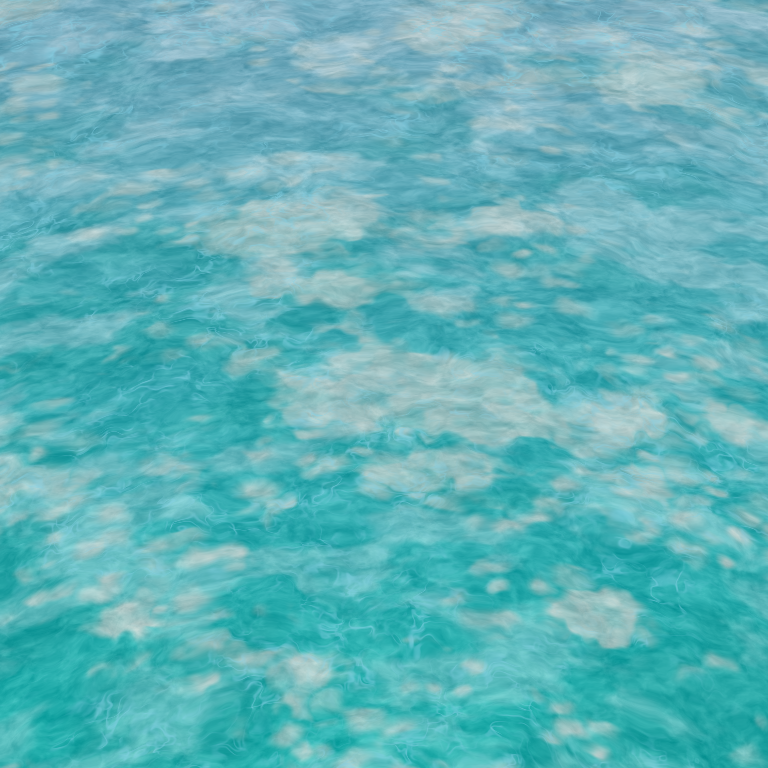
Reproduce this texture procedurally as a three.js fragment shader.

```glsl
// Clear shallow sea seen at a slant: a teal to grey-blue gradient, pale soft
// patches and clustered round spots of reflected light, and fine ripples.
// Rows are squeezed towards the top and bowed to give depth.
varying vec2 vUv;

const vec3 NEAR_WATER = vec3(0.13, 0.68, 0.67);
const vec3 MID_WATER = vec3(0.20, 0.66, 0.685);
const vec3 FAR_WATER = vec3(0.44, 0.66, 0.735);
const vec3 DEEP_TINT = vec3(0.12, 0.61, 0.61);
const vec3 PALE_LIGHT = vec3(0.73, 0.785, 0.775);
const vec3 NEAR_HAZE = vec3(0.40, 0.76, 0.76);
const vec3 FAR_HAZE = vec3(0.60, 0.74, 0.80);
const vec3 SKY_GLINT = vec3(0.52, 0.82, 0.90);
const float SQUEEZE = 0.55;      // growth of row density with height
const float BOW = 0.36;          // curvature of the wave rows
const vec2 PATCH_FREQ = vec2(5.0, 8.0);
const vec2 SPOT_FREQ = vec2(22.0, 25.0);
const vec2 RIPPLE_FREQ = vec2(20.0, 36.0);

float hash(vec2 p) {
  vec3 h = fract(vec3(p.xyx) * 0.1031);
  h += dot(h, h.yzx + 33.33);
  return fract((h.x + h.y) * h.z);
}

float noise(vec2 p) {
  vec2 i = floor(p), f = fract(p);
  f = f * f * f * (f * (f * 6.0 - 15.0) + 10.0);
  return mix(mix(hash(i), hash(i + vec2(1.0, 0.0)), f.x),
             mix(hash(i + vec2(0.0, 1.0)), hash(i + 1.0), f.x), f.y);
}

float fbm(vec2 p) {
  float sum = 0.0, amp = 0.533;
  for (int i = 0; i < 4; i++) {
    sum += amp * noise(p);
    p = mat2(0.8, 0.6, -0.6, 0.8) * p * 2.03 + 17.3;
    amp *= 0.5;
  }
  return sum;
}

// Soft rounded spots, one at random in each cell; crowd sets how many appear
float spots(vec2 p, float crowd) {
  vec2 cell = floor(p);
  float gap = 1.0;
  for (int y = -1; y <= 1; y++) {
    for (int x = -1; x <= 1; x++) {
      vec2 id = cell + vec2(float(x), float(y));
      vec2 centre = id + 0.1 + 0.8 * vec2(hash(id + 7.1), hash(id + 41.7));
      float radius = mix(0.35, 0.75, hash(id + 93.4));
      vec2 d = (p - centre) * vec2(mix(0.7, 1.0, hash(id + 17.9)), 1.05);
      float shown = smoothstep(0.0, 0.2, crowd - hash(id + 151.9));
      float spot = 1.0 - smoothstep(radius * 0.2, radius, length(d));
      gap *= 1.0 - spot * shown * mix(0.4, 0.95, hash(id + 211.3));
    }
  }
  return 1.0 - gap;
}

// Bright threads where noise crosses its middle value
float threads(vec2 p, float width) {
  float n = 0.65 * noise(p) + 0.35 * noise(p * 2.1 + 9.7);
  return 1.0 - smoothstep(0.0, width, abs(n - 0.5));
}

void main() {
  // Sea plane coordinates
  float bend = vUv.x - 0.5;
  vec2 sea = vec2(vUv.x, vUv.y * (1.0 + SQUEEZE * vUv.y) + BOW * bend * bend);
  vec2 warp = vec2(fbm(sea * 9.0 + 3.0), fbm(sea * 9.0 + 71.0)) - 0.5;
  vec2 fineWarp = vec2(noise(sea * 48.0), noise(sea * 48.0 + 59.0)) - 0.5;

  // Water body with broad darker areas
  vec3 color = mix(NEAR_WATER, MID_WATER, smoothstep(0.0, 0.5, vUv.y));
  color = mix(color, FAR_WATER, smoothstep(0.4, 1.0, vUv.y));
  float broad = fbm(sea * vec2(4.0, 6.5) + 23.0);
  color = mix(color, DEEP_TINT, 0.6 * smoothstep(0.46, 0.66, broad) * (1.0 - 0.7 * vUv.y));

  // Soft haze, then pale patches and clustered spots
  float haze = fbm(sea * vec2(9.0, 16.0) + warp * 0.5 + 131.0);
  vec3 hazeColor = mix(NEAR_HAZE, FAR_HAZE, vUv.y);
  color = mix(color, hazeColor, 0.75 * smoothstep(0.44, 0.68, haze));
  float patchField = fbm(sea * PATCH_FREQ + fineWarp * 0.15 + 47.0);
  float patches = smoothstep(0.57, 0.69, patchField);
  float crowd = 1.15 * smoothstep(0.35, 0.72, fbm(sea * vec2(4.5, 6.5) + 89.0));
  float dots = spots(sea * SPOT_FREQ + warp * 0.5 + fineWarp * 0.3, crowd);
  float pale = max(patches * 0.85, dots * 0.95);
  pale *= 0.8 + 0.35 * noise(sea * vec2(50.0, 62.0));
  color = mix(color, PALE_LIGHT, min(pale, 0.92) * mix(1.0, 0.7, vUv.y));

  // Wave shading from swell to fine grain
  vec2 wave = sea * RIPPLE_FREQ + warp * 2.4;
  color += (fbm(wave) - 0.5) * vec3(0.22, 0.15, 0.14);
  float grain = fbm(sea * vec2(70.0, 115.0) + warp * 6.0) - 0.5;
  color += grain * vec3(0.19, 0.14, 0.13);

  // Short broken ripple threads, gathered in lively areas
  float lively = smoothstep(0.42, 0.64, fbm(sea * vec2(6.0, 8.0) + 201.0));
  float broken = smoothstep(0.4, 0.75, noise(sea * vec2(42.0, 50.0) + 77.0));
  float lines = threads(wave * 1.5 + fineWarp * 0.7 + 11.0, 0.10);
  float curls = threads(sea * vec2(46.0, 60.0) + warp * 4.0 + fineWarp + 301.0, 0.13);
  color = mix(color, SKY_GLINT, 0.34 * lines * broken * (0.25 + 0.75 * lively));
  color = mix(color, SKY_GLINT, 0.42 * curls * lively * (0.3 + 0.7 * broken));

  gl_FragColor = vec4(clamp(color, 0.0, 1.0), 1.0);
}
```
